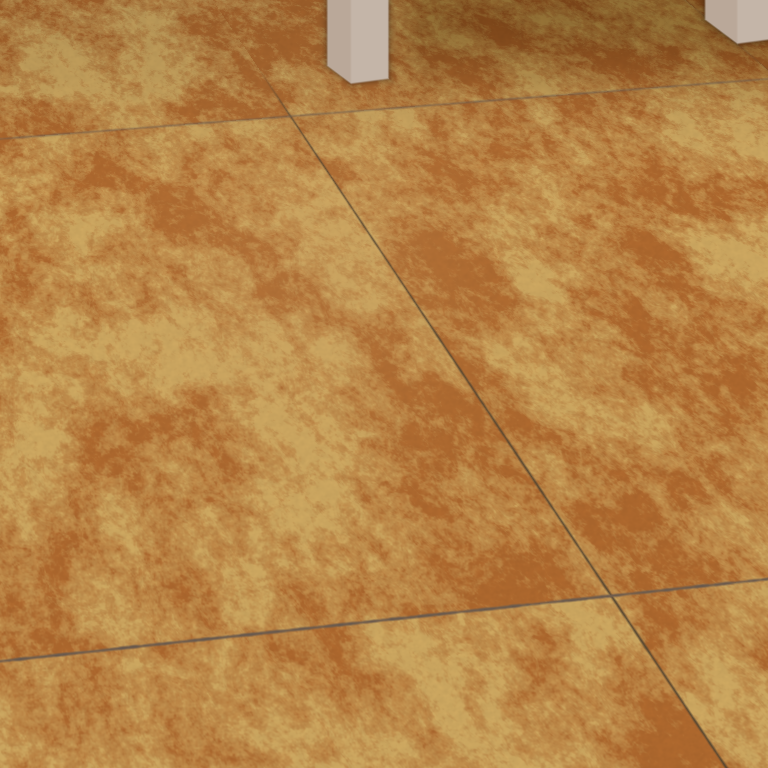
Write a Shadertoy shader that draws this texture.

```glsl
const vec3 OCHRE = vec3(0.735, 0.53, 0.28);
const vec3 HONEY = vec3(0.79, 0.645, 0.37);
const vec3 RUST = vec3(0.67, 0.40, 0.175);
const vec3 GROUT_DARK = vec3(0.33, 0.27, 0.19);
const vec3 GROUT_GREY = vec3(0.43, 0.36, 0.30);
const vec3 LEG_SHADE = vec3(0.73, 0.66, 0.60);
const vec3 LEG_LIT = vec3(0.77, 0.71, 0.66);

float hash(vec2 p) {
    vec3 q = fract(vec3(p.xyx) * 0.1031);
    q += dot(q, q.yzx + 33.33);
    return fract((q.x + q.y) * q.z);
}

float valueNoise(vec2 p) {
    vec2 cell = floor(p);
    vec2 f = fract(p);
    f = f * f * (3.0 - 2.0 * f);
    float low = mix(hash(cell), hash(cell + vec2(1, 0)), f.x);
    float high = mix(hash(cell + vec2(0, 1)), hash(cell + vec2(1, 1)), f.x);
    return mix(low, high, f.y);
}

float fbm(vec2 p, int octaves, float gain) {
    float sum = 0.0, total = 0.0, amplitude = 1.0;
    for (int i = 0; i < octaves; i++) {
        sum += amplitude * valueNoise(p);
        total += amplitude;
        amplitude *= gain;
        p = mat2(1.6, 1.2, -1.2, 1.6) * p + 17.3;
    }
    return sum / total;
}

// Perspective: one tile spans one unit in each direction
vec2 floorCoords(vec2 p) {
    float depth = 2.2 + 0.02 * p.x - p.y;
    float across = p.x - 0.946 + 0.669 * p.y;
    float away = p.y - 0.139 - 0.107 * p.x;
    return vec2(across / 0.505, away / 0.4924) / depth;
}

// Canvas distance to the nearest whole value of a tile coordinate
float jointDistance(float coord, float pixel) {
    float slope = length(vec2(dFdx(coord), dFdy(coord))) / pixel;
    return abs(coord - round(coord)) / slope;
}

float coverage(float dist, float softness) {
    return 1.0 - smoothstep(-softness, softness, dist);
}

// Mottled glaze, shifted for every tile: blotches, speckle and fine grain
vec3 glaze(vec2 q, vec2 p) {
    vec2 tile = floor(q);
    vec2 shift = 31.0 * vec2(hash(tile + 50.0), hash(tile + 83.0));
    vec2 s = q * vec2(8.5, 7.0) + 40.0 + shift;
    vec2 warp = vec2(fbm(s * 2.0, 3, 0.6), fbm(s * 2.0 + 9.2, 3, 0.6)) - 0.5;
    float blotch = fbm(s + 0.5 * warp, 4, 0.6) - 0.5;
    float speckle = fbm(s * 6.0 + 0.8 * warp, 4, 0.8) - 0.5;
    float grain = fbm(p * vec2(150.0, 170.0), 2, 0.8) - 0.5;
    float tone = 0.9 * blotch + 0.55 * speckle + 0.14 * grain;
    vec3 color = mix(RUST, OCHRE, smoothstep(-0.24, 0.02, tone));
    color = mix(color, HONEY, smoothstep(-0.03, 0.23, tone));
    return color * (1.0 + 0.06 * grain);
}

// Square leg seen on its corner, running up past the top edge
float legDistance(vec2 p, vec2 corner, float leftWidth, float rightWidth) {
    vec2 d = p - corner;
    float rise = d.x < 0.0 ? -0.75 * d.x : -0.13 * min(-d.x, 0.0);
    return max(max(-leftWidth - d.x, d.x - rightWidth), rise - d.y);
}

vec3 drawLeg(vec3 color, vec2 p, vec2 corner, float leftWidth, float rightWidth, float softness) {
    float dist = legDistance(p, corner, leftWidth, rightWidth);
    color *= 1.0 - 0.3 * exp(-max(dist, 0.0) / 0.004);
    vec3 face = mix(LEG_SHADE, LEG_LIT, smoothstep(-softness, softness, p.x - corner.x));
    return mix(color, face, coverage(dist, softness));
}

void mainImage(out vec4 fragColor, in vec2 fragCoord) {
    vec2 p = fragCoord / iResolution.xy;
    float pixel = 1.0 / iResolution.y;
    float softness = max(pixel, 0.0019);
    vec2 q = floorCoords(p);
    vec3 color = glaze(q, p);

    // Soft glare, dim far edge and shadow between the legs
    vec2 toGlare = p - vec2(0.42, 0.66);
    float glare = exp(-dot(toGlare, toGlare) / 0.05);
    color = mix(color, vec3(0.77, 0.60, 0.38), 0.2 * glare);
    color *= 1.0 - 0.10 * smoothstep(0.75, 1.0, p.y);
    float shadow = smoothstep(0.48, 0.56, p.x) * smoothstep(0.84, 0.98, p.y);
    color *= 1.0 - shadow * vec3(0.20, 0.25, 0.38);

    // Joints: worn in width and strength, fainter with distance
    float wear = fbm(p * 70.0, 3, 0.6);
    float far = smoothstep(0.2, 0.85, p.y);
    float halfWidth = mix(0.0018, 0.0011, far) * (0.6 + 0.8 * wear);
    float columnLine = coverage(jointDistance(q.x, pixel) - 0.75 * halfWidth, softness);
    float rowLine = coverage(jointDistance(q.y, pixel) - halfWidth, softness);
    float columnFade = 0.95 * (1.0 - smoothstep(0.83, 0.93, p.y));
    columnFade = max(columnFade, 0.25 * step(0.7, p.x));
    color = mix(color, GROUT_DARK, columnLine * columnFade);
    color = mix(color, GROUT_GREY, rowLine * mix(1.0, 0.6, far) * (0.8 + 0.4 * wear));

    color = drawLeg(color, p, vec2(0.457, 0.891), 0.031, 0.049, softness);
    color = drawLeg(color, p, vec2(0.960, 0.943), 0.042, 0.060, softness);
    fragColor = vec4(color, 1.0);
}
```
